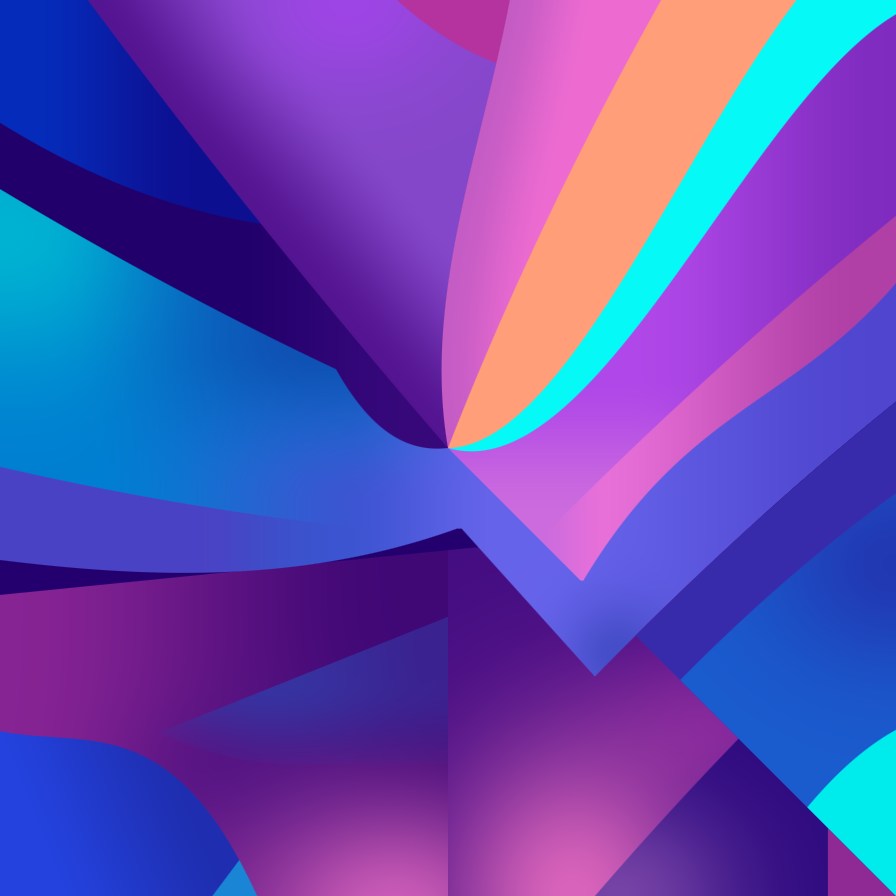
A WebGL 2 fragment shader for this background:

```glsl
#version 300 es
precision highp float;
// Abstract fan of curved colour sheets folding out of the canvas centre.
uniform vec2 u_resolution;
out vec4 outColor;

// Quadratic edge
float arc(float t, float a, float b, float c) {
    return a + t * (b + t * c);
}

// Cubic edge through four knots, held constant past its ends
float curve(float x, vec4 t, vec4 v) {
    x = clamp(x, t.x, t.w);
    vec3 s = (v.yzw - v.xyz) / (t.yzw - t.xyz);
    vec2 q = (s.yz - s.xy) / (t.zw - t.xy);
    float c = (q.y - q.x) / (t.w - t.x);
    return v.x + (x - t.x) * (s.x + (x - t.y) * (q.x + (x - t.z) * c));
}

// Antialiased coverage where d is positive
float cover(float d) {
    return clamp(.5 + d / max(fwidth(d), 1e-5), 0., 1.);
}

float glow(vec2 p, float x, float y, float w, float h) {
    vec2 q = (p - vec2(x, y)) / vec2(w, h);
    return exp(-dot(q, q));
}

// Dark folds below the centre, split by a vertical seam
vec3 lowerFolds(vec2 p) {
    float x = p.x, y = p.y;
    vec3 left = mix(vec3(.53, .14, .58), vec3(.25, .03, .46), smoothstep(0., .45, x));
    left = mix(left, vec3(.28, .06, .5), .7 * glow(p, .28, .13, .13, .08));
    left = mix(left, vec3(.8, .36, .72), glow(p, .44, -.02, .17, .13));

    // Blue lens
    float lensTop = .182 + .4 * (x - .176);
    float lensBase = arc(max(.33 - x, 0.), .147, 0., 1.5);
    float fade = smoothstep(-.03, .09, y - lensBase) * (1. - .4 * smoothstep(.3, .5, x));
    left = mix(left, vec3(.21, .2, .63), cover(lensTop - y) * cover(y - lensBase) * fade);

    // Rounded corner sheet with a bright tip
    float mound = curve(x, vec4(0, .11, .221, .287), vec4(.184, .172, .108, 0));
    vec3 sheet = mix(vec3(.14, .26, .87), vec3(.12, .18, .69), smoothstep(.05, .27, x + .4 * y));
    sheet = mix(sheet, vec3(.1, .52, .83), cover(x - .237 - .75 * y));
    left = mix(left, sheet, cover(mound - y));

    // Pink glow, indigo wedge and magenta corner
    vec3 right = mix(vec3(.27, .05, .51), vec3(.5, .14, .6), glow(p, .81, .19, .15, .1));
    right = mix(right, vec3(.85, .39, .73), glow(p, .64, 0., .15, .17));
    vec3 wedge = mix(vec3(.18, .04, .5), vec3(.46, .26, .65), glow(p, .69, 0., .13, .11));
    right = mix(right, wedge, cover(x - arc(y, .664, .86, .3)));
    right = mix(right, vec3(.56, .16, .58), cover(x - .924));
    return mix(left, right, cover(x - .5));
}

// Violet body, blue sheet on the left, bands on the right
vec3 middleBands(vec2 p, vec3 col) {
    float x = p.x, y = p.y;
    float sill = curve(x, vec4(0, .234, .378, .51), vec4(.375, .361, .375, .41));
    sill = min(sill, .408 - 1.11 * (x - .517));
    float bandTop = arc(max(x - .664, 0.), .245, 1.02, -.32);

    // Navy sliver
    col = mix(col, vec3(.14, 0, .43), cover(y - .336 - .1 * x));

    vec3 violet = mix(vec3(.4, .39, .92), vec3(.31, .27, .81), smoothstep(.6, 1., x));
    violet = mix(violet, vec3(.27, .3, .78), glow(p, .69, .27, .06, .06));
    vec3 blue = mix(vec3(0, .49, .82), vec3(0, .7, .82), glow(p, 0., .74, .2, .15));
    blue = mix(blue, vec3(.06, .31, .7), smoothstep(.05, .36, x) * smoothstep(.44, .62, y));
    blue = mix(blue, vec3(.24, .33, .82), smoothstep(.1, .42, x) * (1. - smoothstep(.44, .61, y)));
    float ripple = cover(arc(x, .479, -.23, .15) - y) * (1. - smoothstep(.22, .42, x));
    blue = mix(blue, vec3(.29, .26, .77), ripple);
    vec3 body = mix(blue, violet, smoothstep(.38, .57, x));
    col = mix(col, body, cover(y - max(sill, bandTop)));

    // Indigo, blue and cyan bands cut by the diagonal
    float above = cover(x + y - 1.);
    vec3 deepBlue = mix(vec3(.1, .36, .81), vec3(.13, .22, .7), glow(p, 1., .37, .14, .12));
    col = mix(col, vec3(.22, .17, .67), above * cover(bandTop - y));
    col = mix(col, deepBlue, above * cover(arc(x - .759, .241, 1.01, -.6) - y));
    col = mix(col, vec3(0, .92, .92), above * cover(arc(x - .901, .099, 1.2, -3.3) - y));

    // Purple sheet with a pink hem
    float hemBase = curve(x, vec4(.651, .703, .83, 1), vec4(.352, .427, .543, .684));
    vec3 purple = mix(vec3(.69, .28, .91), vec3(.5, .17, .75), smoothstep(.7, 1., x));
    purple = mix(purple, vec3(.8, .42, .87), 1. - smoothstep(.42, .58, y));
    vec3 hem = mix(vec3(.91, .44, .85), vec3(.69, .25, .65), smoothstep(.65, .97, x));
    float hemCover = cover(arc(x - .612, .408, 1., -.245) - y) * smoothstep(.6, .68, x);
    return mix(col, mix(purple, hem, hemCover), above * cover(y - hemBase));
}

// Petals rising from the centre to the top edge
vec3 upperFan(vec2 p, vec3 col) {
    float x = p.x, y = p.y, h = y - .5;
    float bay = curve(x, vec4(.375, .41, .449, .5), vec4(.588, .538, .508, .5));
    float shore = x < .375 ? arc(x, .789, -.6, .17) : bay;
    vec3 navy = mix(vec3(.13, 0, .42), vec3(.21, .03, .48), smoothstep(.25, .45, x));
    vec3 corner = mix(vec3(.02, .17, .73), vec3(.05, .06, .57), smoothstep(.03, .22, x));
    navy = mix(navy, corner, cover(y - arc(x, .863, -.62, .8)));
    col = mix(col, navy, cover(y - shore) * cover(.5 - x));

    float purpleEdge = arc(1. - y, .098, .743, .122);
    float pinkEdge = curve(h, vec4(0, .1, .279, .5), vec4(.5, .493, .518, .569));
    float cyanEdge = curve(x, vec4(.5, .599, .742, .889), vec4(.5, .557, .766, 1));
    float fanBase = curve(x, vec4(.5, .612, .755, 1), vec4(.5, .531, .694, .984));

    vec3 fan = mix(vec3(.33, .08, .57), vec3(.52, .28, .79), smoothstep(0., .2, x - purpleEdge));
    fan = mix(fan, vec3(.62, .27, .9), glow(p, .39, 1., .12, .1));
    float blob = cover(y - arc(x - .443, 1., -.9, 2.4)) * cover(x - .443);
    fan = mix(fan, vec3(.71, .2, .62), blob);
    vec3 pink = mix(vec3(.77, .36, .77), vec3(.93, .42, .82), smoothstep(0., .1, x - pinkEdge));
    fan = mix(fan, pink, cover(x - pinkEdge));
    fan = mix(fan, vec3(1, .62, .47), cover(x - arc(h, .5, .39, .172)));
    fan = mix(fan, vec3(.02, .98, .97), cover(cyanEdge - y) * cover(x - .5));
    return mix(col, fan, cover(y - fanBase) * cover(x - purpleEdge));
}

void main() {
    vec2 p = gl_FragCoord.xy / u_resolution;
    outColor = vec4(upperFan(p, middleBands(p, lowerFolds(p))), 1);
}
```
